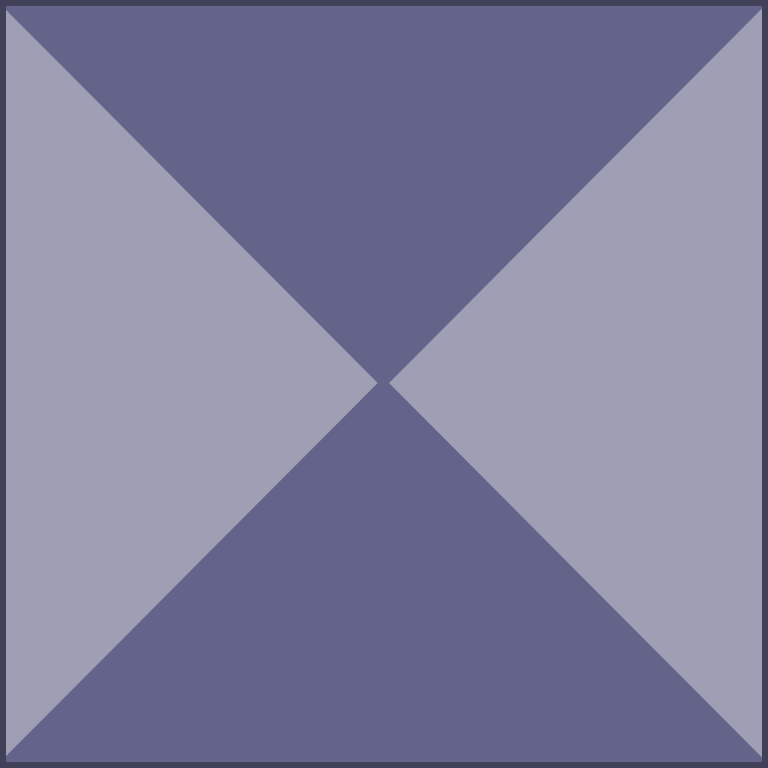
Reproduce this background procedurally as a Shadertoy shader.

```glsl
const vec3 FIELD_COLOR  = vec3(0.392, 0.392, 0.541);
const vec3 WEDGE_COLOR  = vec3(0.620, 0.620, 0.710);
const vec3 BORDER_COLOR = vec3(0.250, 0.250, 0.350);

const vec2  CENTER       = vec2(0.4991, 0.5013);
const float HALF_GAP     = 0.0074;  // from the center to each wedge tip
const float WEDGE_SLOPE  = 1.004;   // rise of the wedge sides per unit run
const float BORDER_WIDTH = 0.0078;

// Coverage of a shape from its signed distance, negative inside
float coverage(float dist, float pixel) {
    return clamp(0.5 - dist / pixel, 0.0, 1.0);
}

// Two sideways wedges whose tips face each other across the gap
float wedgeDistance(vec2 p) {
    p = abs(p);
    float run = p.x - HALF_GAP;
    return (p.y - WEDGE_SLOPE * run) / length(vec2(WEDGE_SLOPE, 1.0));
}

// Square frame along the canvas edge
float borderDistance(vec2 uv) {
    vec2 toEdge = 0.5 - abs(uv - 0.5);
    return min(toEdge.x, toEdge.y) - BORDER_WIDTH;
}

void mainImage(out vec4 fragColor, in vec2 fragCoord) {
    vec2 uv = fragCoord / iResolution.xy;
    float pixel = 1.0 / min(iResolution.x, iResolution.y);

    vec3 color = mix(FIELD_COLOR, WEDGE_COLOR, coverage(wedgeDistance(uv - CENTER), pixel));
    color = mix(color, BORDER_COLOR, coverage(borderDistance(uv), pixel));

    fragColor = vec4(color, 1.0);
}
```
